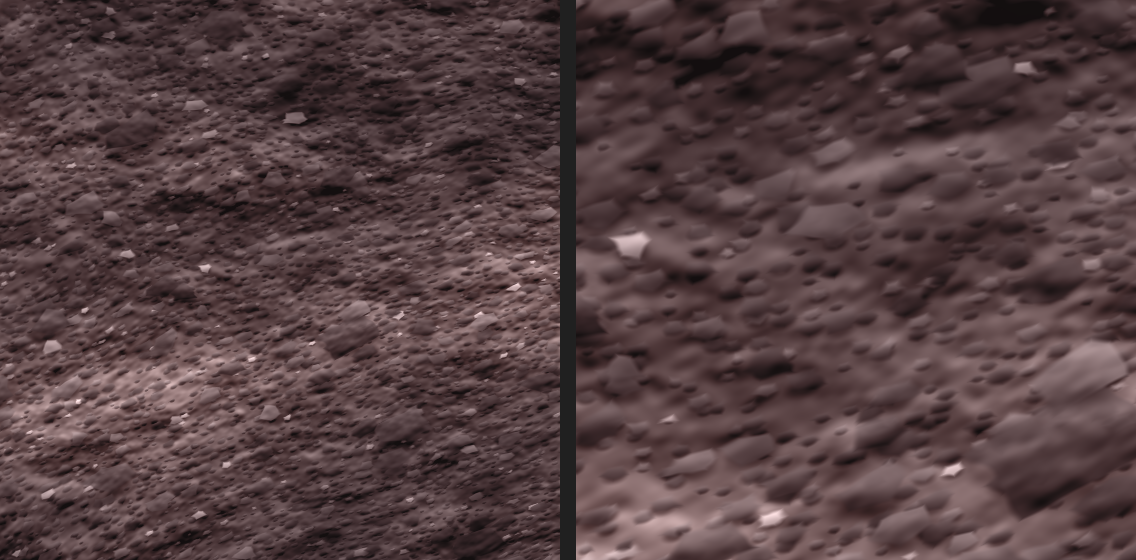
Left: the whole. Right: its middle third, enlarged.
Give the GLSL for this texture, as a three.js fragment shader.

```glsl
// Rough scree slope: soft-lit reddish earth, flat broken stones and dark hollows.
varying vec2 vUv;

const vec3 EARTH_TINT = vec3(0.080, -0.012, -0.012);
const vec3 STONE_TINT = vec3(0.052, -0.008, 0.004);
const vec3 TONE_SCALE = vec3(1.02, 0.98, 0.98);
const vec2 LIGHT_STEP = vec2(0.002, 0.0085);
const float GROUND_TONE = 0.27;
const float RELIEF_GAIN = 1.7;
const float FLATNESS = 1.6;
const float SLOPE = 0.36;
const float EDGE_SOFTNESS = 0.0028;
const int STONE_SIDES = 5;

float hash(vec2 p) {
  vec3 a = fract(vec3(p.xyx) * 0.1031);
  a += dot(a, a.yzx + 33.33);
  return fract((a.x + a.y) * a.z);
}

float noise(vec2 p) {
  vec2 i = floor(p), f = fract(p);
  f = f * f * (3.0 - 2.0 * f);
  float low = mix(hash(i), hash(i + vec2(1.0, 0.0)), f.x);
  float high = mix(hash(i + vec2(0.0, 1.0)), hash(i + 1.0), f.x);
  return mix(low, high, f.y);
}

vec2 turn(vec2 p, float angle) {
  float c = cos(angle), s = sin(angle);
  return vec2(c * p.x - s * p.y, s * p.x + c * p.y);
}

// Lumpy ground height, with octaves turned to hide the lattice
float groundHeight(vec2 p) {
  float sum = 0.0, amplitude = 0.4;
  p *= vec2(6.0, 6.0 * FLATNESS);
  for (int i = 0; i < 5; i++) {
    sum += amplitude * noise(p);
    p = turn(p, 0.25) * 2.03 + 17.3;
    amplitude *= 0.6;
  }
  return sum;
}

// Distance measure of an irregular convex stone
float stoneShape(vec2 d, vec2 id) {
  float reach = 0.0;
  for (int k = 0; k < STONE_SIDES; k++) {
    float side = float(k);
    float jitter = hash(id + side * 7.7);
    float angle = (side + 0.6 * jitter) * 6.2832 / float(STONE_SIDES);
    reach = max(reach, dot(d, vec2(cos(angle), sin(angle))) * mix(0.8, 1.35, jitter));
  }
  return reach;
}

// Scatter stones over x = tone, y = amount of bare rock
vec2 addStones(vec2 ground, vec2 p, float cells, float presence, float grit) {
  vec2 g = p * vec2(cells, cells * FLATNESS);
  vec2 home = floor(g);
  float soft = EDGE_SOFTNESS * cells;
  for (int j = -1; j <= 1; j++) {
    for (int i = -1; i <= 1; i++) {
      vec2 id = home + vec2(float(i), float(j));
      vec2 key = id + cells * 3.7;
      if (hash(key + 5.1) > presence) continue;
      vec2 place = vec2(hash(key), hash(key + 31.7));
      vec2 d = g - id - 0.5 - 0.8 * (place - 0.5);
      float size = mix(0.18, 0.44, hash(key + 12.9));
      float shadow = 1.0 - smoothstep(0.4 * size, 1.4 * size, length(d + vec2(0.0, 0.6 * size)));
      ground.x *= 1.0 - 0.42 * shadow;

      vec2 turned = turn(d, 0.9 * (place.x - 0.5));
      turned += 0.25 * size * (vec2(noise(g * 4.0), noise(g * 4.0 + 9.0)) - 0.5);
      float reach = stoneShape(turned, key);
      float body = 1.0 - smoothstep(size - soft, size + soft, reach);
      float shade = hash(key + 47.3);
      float albedo = 0.20 + 0.20 * shade * shade + 0.26 * smoothstep(0.93, 1.0, shade);
      float face = albedo + 0.11 * clamp(d.y / size, -1.0, 1.0) + 0.65 * grit;
      ground = mix(ground, vec2(face, 0.8), 0.85 * body);
    }
  }
  return ground;
}

// Broad sunlit band and irregular patches of light
float sunlight(vec2 uv) {
  float band = (uv.y - 0.25 - 0.22 * uv.x) / 0.14;
  float shelf = (uv.y - 0.74 + 0.08 * uv.x) / 0.08;
  float patches = noise(uv * vec2(3.0, 5.0) + 4.2) + 0.5 * noise(uv * vec2(8.0, 12.0));
  return clamp(0.65 * exp(-band * band) + 0.25 * exp(-shelf * shelf) + 0.5 * patches - 0.1, 0.0, 1.0);
}

void main() {
  // Strata climb to the right, most strongly near the bottom
  vec2 p = vUv;
  p.y -= SLOPE * vUv.x * (1.0 - 0.8 * vUv.y);
  p += 0.02 * (vec2(noise(vUv * 7.0), noise(vUv * 7.0 + 40.0)) - 0.5);

  float height = groundHeight(p);
  float relief = RELIEF_GAIN * (height - groundHeight(p + LIGHT_STEP));
  vec2 ground = vec2(GROUND_TONE + relief + 0.3 * (height - 0.46), 0.0);

  ground = addStones(ground, p, 58.0, 0.55, relief);
  ground = addStones(ground, p, 33.0, 0.42, relief);
  ground = addStones(ground, p, 18.0, 0.22, relief);
  ground = addStones(ground, p, 9.0, 0.12, relief);

  // Broad light, then deep hollows
  float sun = sunlight(vUv);
  float hollow = smoothstep(0.68, 0.9, noise(p * vec2(7.0, 12.0) + 61.0));
  float tone = ground.x * mix(0.72, 1.38, sun) * (1.0 - 0.45 * hollow * (1.0 - sun));
  tone = max(tone, 0.06);

  vec3 tint = mix(STONE_TINT, EARTH_TINT, sun * (1.0 - 0.7 * ground.y));
  vec3 color = tone * TONE_SCALE + tint * smoothstep(0.0, 0.2, tone);
  gl_FragColor = vec4(color, 1.0);
}
```
